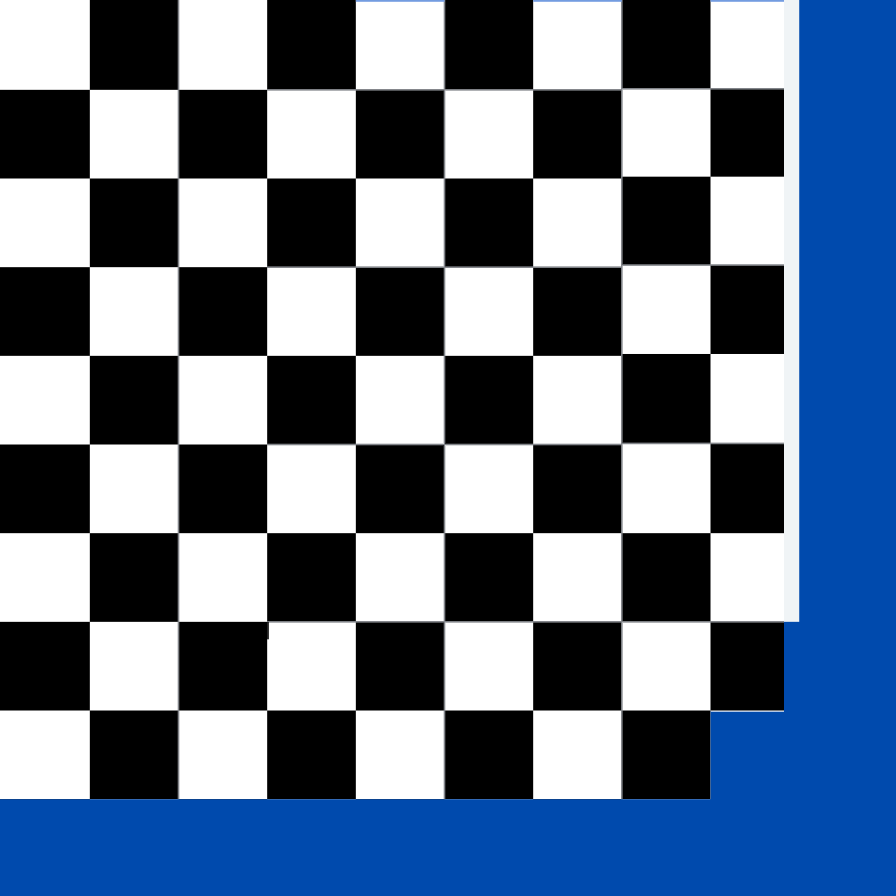
This pattern is drawn by a Shadertoy shader. Its source:

```glsl
// Black and white checkerboard with a stepped corner and a pale side strip on blue.

const vec3 BLUE = vec3(0.0, 0.29, 0.68);
const vec3 STRIP = vec3(0.94, 0.955, 0.965);
const vec3 SEAM_GRAY = vec3(0.51, 0.52, 0.54);
const vec3 TOP_TINT = vec3(0.45, 0.61, 0.88);
const float CELL = 0.09896;
const float MARGIN = 0.0013;
const float BOARD_RIGHT = 0.875;
const float BOARD_BOTTOM = 0.892;
const float STEP_X = 0.793;
const float STEP_Y = 0.7943;
const float STRIP_BOTTOM = 0.694;

// Smooth coverage of an axis-aligned box; px is the edge softness.
float boxMask(vec2 p, vec2 lo, vec2 hi, float px) {
    vec2 d = min(p - lo, hi - p);
    vec2 cover = clamp(0.5 + d / px, 0.0, 1.0);
    return cover.x * cover.y;
}

// Square wave of period two, +1 on even cells and -1 on odd cells.
vec2 cellSign(vec2 g, float soft) {
    vec2 edge = 0.5 - abs(mod(g + 0.5, 2.0) - 1.0);
    return clamp(2.0 * edge / soft, -1.0, 1.0);
}

// Thin line of the given half width centred on zero.
float lineMask(float d, float halfWidth, float soft) {
    return clamp(0.5 + (halfWidth - abs(d)) / soft, 0.0, 1.0);
}

// Slight upward drift of the row edges in the last two columns.
float rowDrift(vec2 g) {
    return step(7.0, g.x) * step(g.y, 6.0) * 0.024 * sin(g.y * 0.5236);
}

// Gray seams left along some of the cell edges.
float seamMask(vec2 g, float soft) {
    float seams = 0.0;
    for (int i = 0; i < 4; i++) {
        float k = float(i);
        float column = floor(2.5 * k);
        float row = 2.0 * k + 1.0;
        float across = step(3.0, g.x) * lineMask(g.y - row, 0.009, soft);
        float down = step(1.0, column) * lineMask(g.x - column, 0.009, soft);
        seams = max(seams, max(across, down));
    }
    return seams;
}

vec3 boardColor(vec2 p, float px) {
    float soft = px / CELL;
    vec2 g = (p - MARGIN) / CELL;
    g.y += rowDrift(g);
    g = max(g, vec2(0.5)); // the first cells run out to the canvas border

    vec2 s = cellSign(g, soft);
    float white = 0.5 + 0.5 * s.x * s.y;
    vec3 color = mix(vec3(white), SEAM_GRAY, seamMask(g, soft));

    // Bluish sliver on the white cells along the top
    float sliver = boxMask(p, vec2(4.0 * CELL, -1.0), vec2(1.0, 0.002), px);
    color = mix(color, TOP_TINT, sliver * white);

    // Small black burr beside one cell edge
    vec2 burr = MARGIN + CELL * vec2(3.0, 7.0);
    return mix(color, vec3(0.0), boxMask(p, burr, burr + vec2(0.0018, 0.0195), px));
}

void mainImage(out vec4 fragColor, in vec2 fragCoord) {
    vec2 p = fragCoord / iResolution.xy;
    p.y = 1.0 - p.y; // rows are counted from the top
    float px = 1.0 / min(iResolution.x, iResolution.y);

    // Background and side strip
    float strip = boxMask(p, vec2(STEP_X, -1.0), vec2(BOARD_BOTTOM, STRIP_BOTTOM), px);
    vec3 color = mix(BLUE, STRIP, strip);

    // Board outline with its lower right cell missing
    float wide = boxMask(p, vec2(-1.0), vec2(BOARD_RIGHT, STEP_Y), px);
    float tall = boxMask(p, vec2(-1.0), vec2(STEP_X, BOARD_BOTTOM), px);
    color = mix(color, boardColor(p, px), max(wide, tall));

    fragColor = vec4(color, 1.0);
}
```
